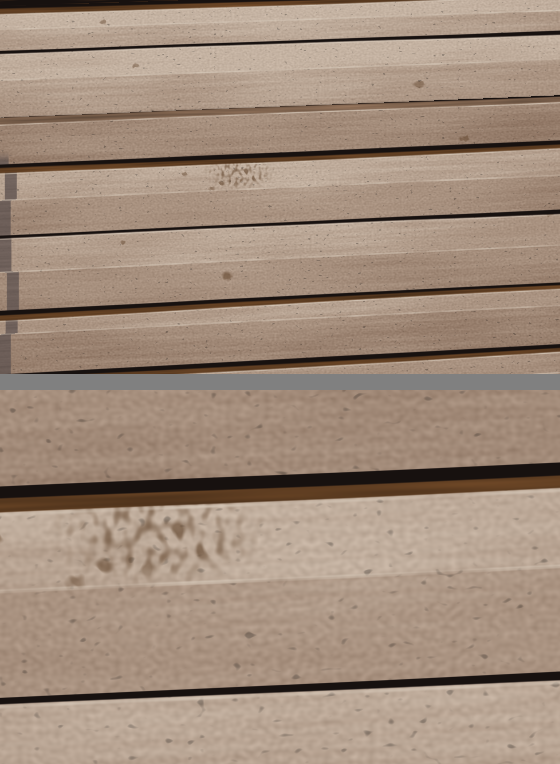
Top, the full canvas; bottom, a detail of the centre.
This texture is drawn by a WebGL 1 fragment shader. Its source:

```glsl
precision highp float;
uniform vec2 u_resolution;

#define TOP_SEAM 6.0
#define FLUSH_SEAM 4.0
#define SPACING 0.1643
#define GAP_WIDTH 0.008
#define LIP_WIDTH 0.014
#define LINE_WIDTH 0.0022
#define GRAIN 0.075
#define PORES 0.24
#define SMUDGE vec2(0.64, 0.54)
#define KNOT vec2(0.607, 0.262)
#define SHADOW_TOP 0.60

const vec3 LIGHT = vec3(0.77, 0.70, 0.635);
const vec3 TAN = vec3(0.66, 0.57, 0.50);
const vec3 UMBER = vec3(0.56, 0.46, 0.39);
const vec3 LIP = vec3(0.37, 0.24, 0.13);
const vec3 GAP = vec3(0.09, 0.065, 0.06);
const vec3 SHADE = vec3(0.39, 0.34, 0.325);
const vec3 CHALK = vec3(0.85, 0.80, 0.74);

vec2 hash2(vec2 p) {
  p = vec2(dot(p, vec2(127.1, 311.7)), dot(p, vec2(269.5, 183.3)));
  return fract(sin(p) * 43758.545);
}

// Gradient noise, roughly -0.7 to 0.7
float noise(vec2 p) {
  vec2 i = floor(p), f = fract(p);
  vec2 u = f * f * f * (f * (f * 6.0 - 15.0) + 10.0);
  vec2 e = vec2(1.0, 0.0);
  float a = dot(hash2(i) * 2.0 - 1.0, f);
  float b = dot(hash2(i + e) * 2.0 - 1.0, f - e);
  float c = dot(hash2(i + e.yx) * 2.0 - 1.0, f - e.yx);
  float d = dot(hash2(i + 1.0) * 2.0 - 1.0, f - 1.0);
  return mix(mix(a, b, u.x), mix(c, d, u.x), u.y);
}

float slope(float id) {
  return 0.054 - 0.0035 * id;
}

// Height of a seam: even spacing bent by a few harmonics, then tilted
float seam(float id, float x) {
  float a = id * 0.5236;
  float bend = 0.052 * sin(a) - 0.0075 * sin(2.0 * a) - 0.0063 * sin(3.0 * a)
             - 0.0139 * sin(4.0 * a) + 0.0098 * sin(5.0 * a);
  return SPACING * id - 0.003 + bend + slope(id) * x + 0.0015 * noise(vec2(x * 3.0, id * 7.3));
}

float isFlush(float id) {
  return 1.0 - step(0.5, abs(id - FLUSH_SEAM));
}

float gapWidth(float id, float x) {
  float open = GAP_WIDTH + 0.003 * sin(2.0 * (id + x));
  return mix(open, 0.004 * smoothstep(0.7, 1.5, x), isFlush(id));
}

float blot(vec2 p, vec2 center, vec2 size) {
  return 1.0 - smoothstep(0.4, 1.0, length((p - center) / size));
}

void main() {
  float px = 1.0 / u_resolution.y;
  vec2 p = gl_FragCoord.xy * px;

  // Board below the nearest seam above this point
  float id = TOP_SEAM + 1.0;
  for (int k = 0; k < 7; k++) {
    float s = TOP_SEAM - float(k);
    if (p.y < seam(s, p.x)) id = s;
  }
  float top = seam(id, p.x), bottom = seam(id - 1.0, p.x);
  float depth = top - p.y;
  float t = depth / (top - bottom);
  float flush = isFlush(id);
  vec2 q = vec2(p.x, p.y - slope(id) * p.x);

  // Ridge splitting each board into a lighter and a darker face
  float ridge = 0.44 + 0.08 * sin(1.9 * id + 3.0);
  float ridgeDist = (t - ridge) * (top - bottom);
  float lower = smoothstep(-px, px, ridgeDist) * (1.0 - flush);

  // Board tone, streaks and fine grain
  float streak = noise(q * vec2(2.5, 85.0)) + 0.7 * noise(q * vec2(7.0, 190.0) + 9.0);
  float cloud = noise(q * vec2(3.0, 11.0) + id * 5.0);
  float tone = 0.36 + 0.08 * id - 0.45 * flush - 0.20 * lower - 0.12 * t;
  tone += 0.16 * streak + 0.22 * cloud + 0.15 * (1.0 - abs(p.x - 0.7) * 1.6);
  vec3 color = mix(UMBER, TAN, smoothstep(-0.05, 0.4, tone));
  color = mix(color, LIGHT, smoothstep(0.35, 0.85, tone));
  color += GRAIN * noise(p * vec2(150.0, 190.0));
  float fleck = noise(q * vec2(95.0, 150.0) + 31.0);
  color *= 1.0 - PORES * smoothstep(0.28, 0.55, fleck);

  // Stains
  float rough = noise(p * vec2(110.0, 80.0) + 4.0);
  float stain = 0.55 * blot(p, SMUDGE, vec2(0.11, 0.055)) * smoothstep(-0.15, 0.4, rough);
  stain += 0.5 * blot(p + 0.004 * rough, KNOT, vec2(0.017, 0.015));
  for (int k = 0; k < 9; k++) {
    vec2 h = hash2(vec2(float(k), 3.7));
    vec2 size = mix(vec2(0.007, 0.006), vec2(0.03, 0.014), h.y * h.x);
    stain += 0.4 * blot(p + 0.008 * rough, h * vec2(1.5, 1.0), size);
  }
  color = mix(color, LIP * 0.9, min(stain, 0.65));

  // Stepped shadow at the left end
  float stepX = 0.025 + 0.012 * sin(id * 2.6 + lower * 2.0) - 0.008 * step(2.5, id);
  float shadow = 1.0 - smoothstep(0.014, 0.018, abs(p.x - stepX));
  shadow *= 1.0 - smoothstep(SHADOW_TOP - 0.04, SHADOW_TOP, p.y);
  color = mix(color, SHADE * (1.0 + 0.15 * streak), 0.85 * shadow);

  // Worn chalky line along the ridge
  float wear = smoothstep(-0.4, 0.4, noise(vec2(p.x * 14.0, id * 9.1)));
  float ridgeLine = 1.0 - smoothstep(0.3 * LINE_WIDTH, LINE_WIDTH + px * 0.5, abs(ridgeDist));
  color = mix(color, CHALK, ridgeLine * (1.0 - flush) * mix(0.15, 0.6, wear));

  // Brown lip with a bright edge, absent on every third seam
  float gap = gapWidth(id, p.x);
  float hasLip = 1.0 - step(1.5, mod(id, 3.0));
  float lipEnd = gap + hasLip * (LIP_WIDTH - 0.003 * p.x + 0.004 * flush);
  float edge = 1.0 - smoothstep(0.0, LINE_WIDTH + px * 0.5, abs(depth - lipEnd - LINE_WIDTH));
  color = mix(color, CHALK, edge * mix(0.2, 0.75, wear));
  vec3 lipColor = mix(LIP, UMBER * 0.93, 0.7 * flush) * (1.0 + 0.3 * streak);
  color = mix(color, lipColor, hasLip * (1.0 - smoothstep(-px, px, depth - lipEnd)));

  // Dark gap, softened on both sides
  color = mix(color, GAP, 1.0 - smoothstep(-px, px, depth - gap));
  float below = 1.0 - smoothstep(0.0, 1.5 * px, p.y - bottom);
  color = mix(color, GAP, below * (1.0 - 0.8 * isFlush(id - 1.0)));
  vec3 recess = mix(GAP, LIP, 0.4 * smoothstep(0.0, 0.4, streak));
  color = mix(color, recess, step(TOP_SEAM + 0.5, id));

  gl_FragColor = vec4(clamp(color, 0.0, 1.0), 1.0);
}
```
